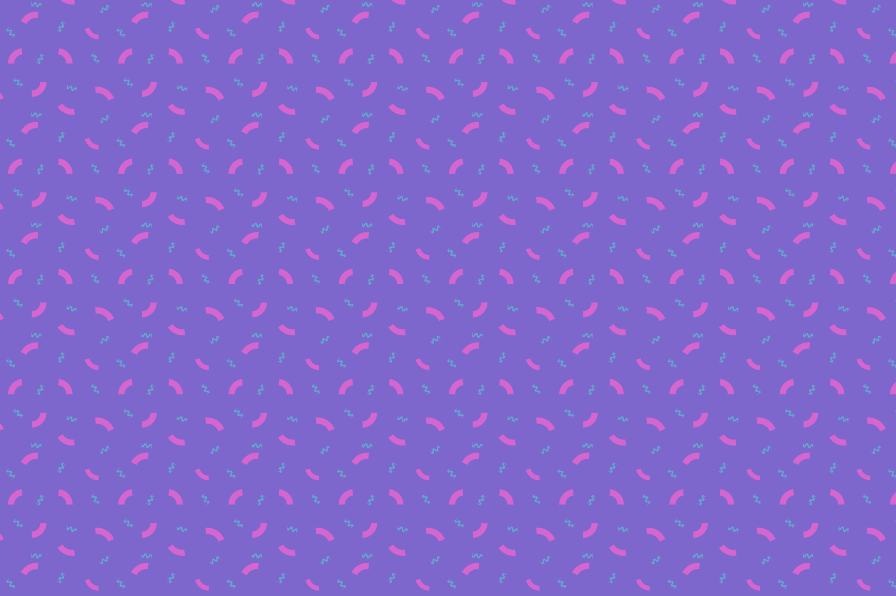
Give the GLSL for this pattern, as a WebGL 2 fragment shader.

```glsl
#version 300 es
precision highp float;
// Confetti print: one square tile of seven curved pink strokes and eight
// small teal squiggles, repeated about eight times across on violet.
// Each part is a distance function wrapped around the tile by mod.

uniform vec2 u_resolution;
out vec4 fragColor;

const float CANVAS_WIDTH = 1152.0;  // design units across the canvas
const float TILE = 141.75;
const vec2 TILE_ORIGIN = vec2(384.0, 255.0);

const vec3 VIOLET = vec3(0.49, 0.40, 0.80);
const vec3 PINK = vec3(0.84, 0.40, 0.81);
const vec3 TEAL = vec3(0.39, 0.65, 0.81);

// Arc: centre x, centre y, radius, half width
const vec4 ARCS[7] = vec4[7](
  vec4(24.0, 164.0, 20.0, 4.0), vec4(82.0, 134.0, 15.0, 4.0),
  vec4(88.0, 66.0, 18.5, 4.0), vec4(134.0, 12.0, 18.5, 3.8),
  vec4(26.0, 61.0, 15.0, 3.0), vec4(71.0, 110.0, 15.5, 4.0),
  vec4(115.0, 110.0, 15.5, 4.0));

// Arc: middle angle, half of the angle covered
const vec2 SPANS[7] = vec2[7](
  vec2(-1.03, 0.63), vec2(0.78, 0.78), vec2(4.22, 0.60), vec2(1.99, 0.58),
  vec2(2.22, 0.66), vec2(3.87, 0.74), vec2(-0.73, 0.74));

// Squiggle: centre x, centre y, angle
const vec3 SQUIGGLES[8] = vec3[8](
  vec3(34.0, 40.0, -0.50), vec3(88.0, 34.5, 0.15),
  vec3(120.0, 63.0, -1.00), vec3(55.0, 70.5, 0.95),
  vec3(22.0, 103.5, 1.10), vec3(93.0, 104.5, -1.00),
  vec3(64.5, 134.5, 0.85), vec3(133.5, 142.0, 0.35));

// Offset from a centre to the nearest repeat of it
vec2 wrapTile(vec2 offset) {
  return mod(offset + 0.5 * TILE, TILE) - 0.5 * TILE;
}

// Expresses p in a frame turned by angle
vec2 turn(vec2 p, float angle) {
  float c = cos(angle), s = sin(angle);
  return vec2(c * p.x + s * p.y, c * p.y - s * p.x);
}

// Ring segment with square ends, centred on the +x axis
float arcDistance(vec2 p, float radius, float halfWidth, float halfSpan) {
  float ring = abs(length(p) - radius) - halfWidth;
  float ends = abs(p.y) * cos(halfSpan) - p.x * sin(halfSpan);
  return max(ring, ends);
}

// Short sine stroke along the x axis
float squiggleDistance(vec2 p, float halfLength, float amplitude, float halfWidth) {
  float frequency = 6.2832 / halfLength;
  float slope = amplitude * frequency * cos(frequency * p.x);
  float wave = abs(p.y - amplitude * sin(frequency * p.x)) / sqrt(1.0 + slope * slope);
  return max(wave - halfWidth, abs(p.x) - halfLength);
}

float coverage(float d, float pixel) {
  return 1.0 - smoothstep(-0.6 * pixel, 0.6 * pixel, d);
}

void main() {
  // Design space with y pointing down from the top edge
  float pixel = CANVAS_WIDTH / u_resolution.x;
  vec2 fromTop = vec2(gl_FragCoord.x, u_resolution.y - gl_FragCoord.y);
  vec2 p = fromTop * pixel - TILE_ORIGIN;

  // Curved strokes
  float arcs = 1e4;
  for (int i = 0; i < 7; i++) {
    vec2 q = turn(wrapTile(p - ARCS[i].xy), SPANS[i].x);
    arcs = min(arcs, arcDistance(q, ARCS[i].z, ARCS[i].w, SPANS[i].y));
  }

  // Squiggles
  float squiggles = 1e4;
  for (int i = 0; i < 8; i++) {
    vec2 q = turn(wrapTile(p - SQUIGGLES[i].xy), SQUIGGLES[i].z);
    squiggles = min(squiggles, squiggleDistance(q, 6.5, 1.7, 1.1));
  }

  // Flat colours
  vec3 color = mix(VIOLET, TEAL, coverage(squiggles, pixel));
  color = mix(color, PINK, coverage(arcs, pixel));
  fragColor = vec4(color, 1.0);
}
```
